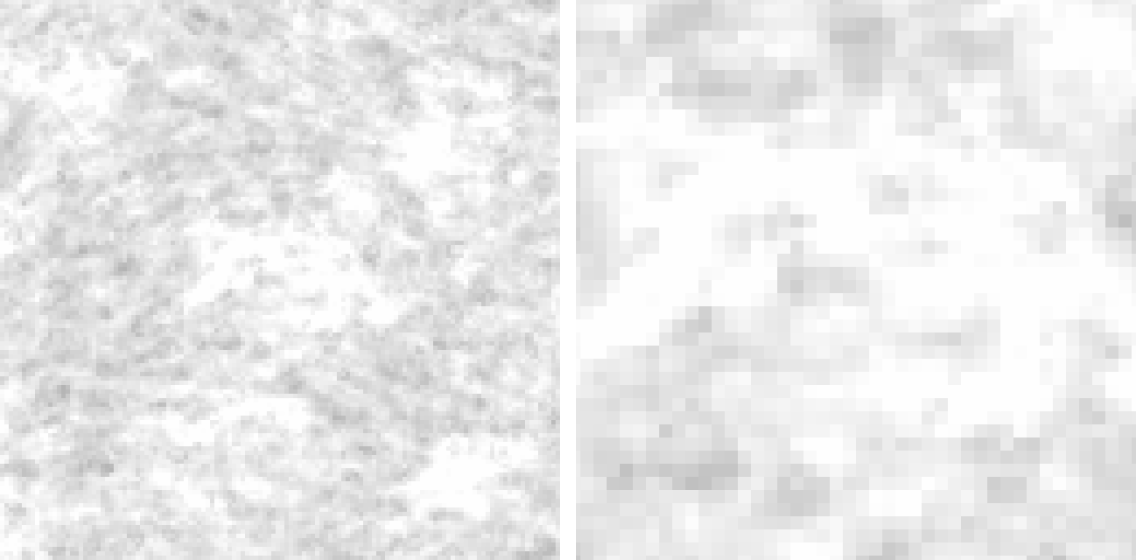
Left: the whole. Right: its middle third, enlarged.
Give the GLSL for this texture, as a WebGL 2 fragment shader.

```glsl
#version 300 es
precision highp float;
// Pale grey fibrous tissue with white clefts and round nuclei, in small square blocks.

uniform vec2 u_resolution;
out vec4 fragColor;

float hash(vec2 cell, uint seed) {
  uvec2 u = uvec2(ivec2(cell) + 4096);
  uint h = u.x * 1597334677u ^ u.y * 3812015801u ^ seed * 2654435769u;
  h = (h ^ (h >> 15)) * 2246822519u;
  h = (h ^ (h >> 13)) * 3266489917u;
  return float((h ^ (h >> 16)) >> 8) / 16777216.0;
}

// Value noise centred on zero
float noise(vec2 p, uint seed) {
  vec2 i = floor(p), f = fract(p);
  f = f * f * (3.0 - 2.0 * f);
  float low = mix(hash(i, seed), hash(i + vec2(1, 0), seed), f.x);
  float high = mix(hash(i + vec2(0, 1), seed), hash(i + vec2(1, 1), seed), f.x);
  return mix(low, high, f.y) - 0.5;
}

float fbm(vec2 p, uint seed) {
  return noise(p, seed) + 0.6 * noise(p * 2.1 + 7.3, seed + 1u)
       + 0.4 * noise(p * 4.6 + 3.1, seed + 2u);
}

// Scattered ovals with a darker rim, one possible per grid cell
float nuclei(vec2 p, float grid, float presence, uint seed) {
  vec2 g = p * grid;
  g += 0.35 * vec2(noise(g * 2.5, seed + 5u), noise(g * 2.5, seed + 6u));
  float shade = 0.0;
  for (int y = -1; y <= 1; y++) {
    for (int x = -1; x <= 1; x++) {
      vec2 cell = floor(g) + vec2(x, y);
      if (hash(cell, seed) > presence) continue;
      vec2 centre = cell + 0.15 + 0.7 * vec2(hash(cell, seed + 1u), hash(cell, seed + 2u));
      float turn = 3.14 * hash(cell, seed + 3u);
      vec2 q = mat2(cos(turn), sin(turn), -sin(turn), cos(turn)) * (g - centre);
      q.y *= 1.0 + 0.5 * hash(cell, seed + 4u);
      float d = length(q) / mix(0.22, 0.44, hash(cell, seed + 7u));
      float body = 1.0 - smoothstep(0.75, 1.15, d);
      float rim = 0.65 + 0.45 * smoothstep(0.35, 0.8, d);
      shade = max(shade, body * rim * mix(0.5, 1.2, hash(cell, seed + 8u)));
    }
  }
  return shade;
}

// Noise smeared along a slowly turning direction
float fibres(vec2 p) {
  float angle = 0.15 + 2.2 * noise(p * 3.0, 11u);
  vec2 along = vec2(cos(angle), sin(angle)) * 0.0075;
  float sum = 0.0;
  for (int k = -3; k <= 3; k++) sum += noise((p + along * float(k)) * 60.0, 12u);
  return sum / 7.0;
}

float tissue(vec2 p) {
  float tone = 0.889;
  tone += 0.08 * noise(p * 7.0, 20u);
  tone += 0.2 * fibres(p);
  tone += 0.11 * noise(p * vec2(28.0, 36.0), 21u);
  tone += 0.1 * noise(p * 90.0, 22u);

  // White open patches and thin clefts
  float open = fbm(p * vec2(5.0, 7.0), 30u);
  tone += 0.095 * smoothstep(0.1, 0.5, open);
  float cleft = 1.0 - smoothstep(0.0, 0.07, abs(fbm(p * vec2(4.0, 6.0), 40u)));
  tone += 0.07 * cleft * smoothstep(-0.1, 0.25, open);

  // Large nuclei and small dark bodies
  tone -= 0.065 * nuclei(p, 14.0, 0.42, 50u);
  tone -= 0.06 * nuclei(p, 30.0, 0.22, 70u);
  return clamp(tone, 0.7, 0.995);
}

void main() {
  float size = min(u_resolution.x, u_resolution.y);
  const float blocks = 128.0;
  vec2 g = gl_FragCoord.xy / size * blocks - 0.5;
  vec2 cell = floor(g);

  // Blend neighbouring blocks only across one pixel at their borders
  vec2 blend = clamp((fract(g) - 0.5) * size / blocks + 0.5, 0.0, 1.0);
  float tone = 0.0;
  for (int k = 0; k < 4; k++) {
    vec2 corner = vec2(k & 1, k >> 1);
    vec2 weight = mix(1.0 - blend, blend, corner);
    float share = weight.x * weight.y;
    if (share > 0.0) tone += share * tissue((cell + corner + 0.5) / blocks);
  }
  fragColor = vec4(vec3(tone), 1.0);
}
```
